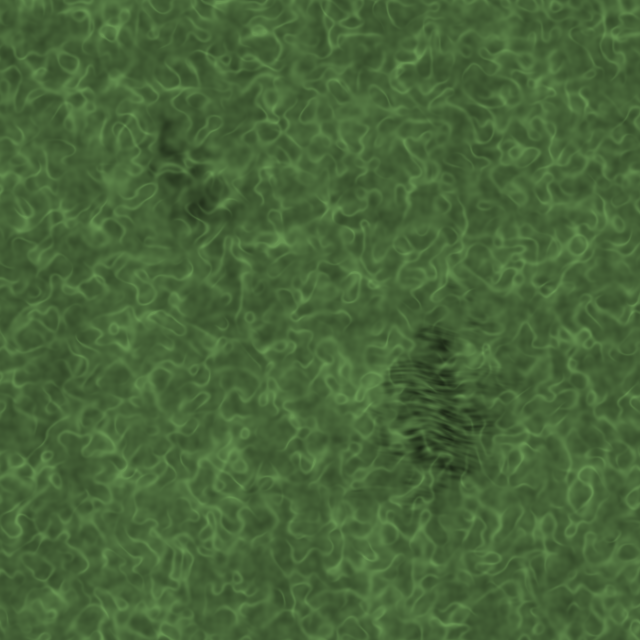
Reproduce this texture procedurally as a WebGL 1 fragment shader.

```glsl
precision highp float;
// Mossy green turf with tangled pale fibres and two dark, ragged worn patches.

uniform vec2 u_resolution;

vec2 randomDirection(vec2 cell) {
  float angle = 6.2832 * fract(sin(dot(cell, vec2(127.1, 311.7))) * 43758.55);
  return vec2(cos(angle), sin(angle));
}

float gradientNoise(vec2 p) {
  vec2 i = floor(p), f = fract(p);
  vec2 w = f * f * f * (f * (f * 6.0 - 15.0) + 10.0);
  vec2 e = vec2(1.0, 0.0);
  float bottom = mix(dot(randomDirection(i), f),
                     dot(randomDirection(i + e.xy), f - e.xy), w.x);
  float top = mix(dot(randomDirection(i + e.yx), f - e.yx),
                  dot(randomDirection(i + e.xx), f - e.xx), w.x);
  return mix(bottom, top, w.y);
}

vec2 warp(vec2 p) {
  return vec2(gradientNoise(p), gradientNoise(p + 31.7));
}

// Thin lines along the zero contours of noise, broken into short pieces
float fibres(vec2 p) {
  float n = gradientNoise(p);
  float pieces = smoothstep(-0.35, 0.35, gradientNoise(p * 0.55 + 17.3));
  return exp(-60.0 * n * n) * pieces;
}

// Soft ellipse with a ragged border; axis is the direction of radii.x
float wornPatch(vec2 p, vec2 center, vec2 axis, vec2 radii) {
  vec2 d = p - center;
  vec2 q = vec2(dot(d, axis), dot(d, vec2(-axis.y, axis.x))) / radii;
  float ragged = 0.7 * gradientNoise(p * 17.0) + 0.5 * gradientNoise(p * 41.0);
  return 1.0 - smoothstep(0.2, 1.3, length(q) + ragged);
}

void main() {
  vec2 p = gl_FragCoord.xy / u_resolution.y;
  vec2 bent = p + 0.012 * warp(p * 19.0);

  // Grass body: broad drift, blotches and fine mottling
  float tone = 0.366;
  tone += 0.05 * gradientNoise(p * 6.0 + 3.1);
  tone += 0.08 * gradientNoise(bent * 38.0 + 7.7);
  tone += 0.05 * gradientNoise(p * 80.0 + 11.9);

  // Two sizes of pale fibres, with small pits between them
  tone += 0.11 * fibres(bent * 23.0 + 5.3);
  tone += 0.11 * fibres(bent * 37.0 + 43.1);
  tone -= 0.06 * smoothstep(0.38, 0.65, gradientNoise(bent * 24.0 + 61.0));

  // Blotchy diagonal patch
  float blotch = wornPatch(p, vec2(0.28, 0.73), vec2(0.48, -0.877), vec2(0.14, 0.055));
  tone -= blotch * (0.1 + 0.12 * gradientNoise(bent * vec2(48.0, 30.0)));

  // Upright patch crossed by fine, wavering strokes
  float streaked = wornPatch(p, vec2(0.685, 0.36), vec2(0.29, 0.957), vec2(0.145, 0.09));
  vec2 strokeUv = p + 0.02 * warp(p * 13.0 + 9.0);
  strokeUv.y += 0.15 * strokeUv.x;
  float strokes = gradientNoise(strokeUv * vec2(28.0, 120.0))
                + 0.6 * gradientNoise(strokeUv * vec2(50.0, 170.0) + 23.0);
  tone -= streaked * (0.1 + 0.2 * strokes);

  vec3 turfGreen = vec3(0.70, 1.0, 0.555);
  gl_FragColor = vec4(turfGreen * clamp(tone, 0.1, 0.58), 1.0);
}
```
